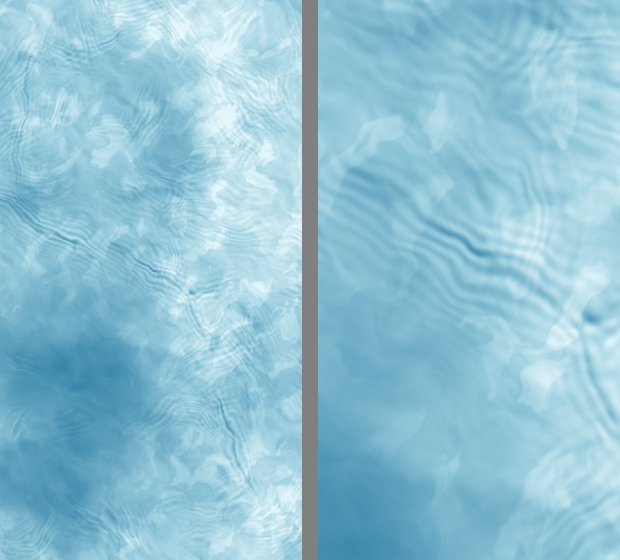
Left: the whole. Right: its middle third, enlarged.
Write a WebGL 2 fragment shader that draws this texture.

```glsl
#version 300 es
precision highp float;

uniform vec2 u_resolution;
out vec4 fragColor;

float hash(vec2 p) {
    return fract(sin(dot(p, vec2(127.1, 311.7))) * 43758.5453);
}

float noise(vec2 p) {
    vec2 i = floor(p), f = fract(p);
    f = f * f * f * (f * (f * 6.0 - 15.0) + 10.0);
    return mix(mix(hash(i), hash(i + vec2(1, 0)), f.x),
               mix(hash(i + vec2(0, 1)), hash(i + vec2(1, 1)), f.x), f.y);
}

float fbm(vec2 p) {
    float sum = 0.0, amp = 0.53;
    for (int i = 0; i < 4; i++) {
        sum += amp * noise(p);
        p = mat2(1.6, 1.2, -1.2, 1.6) * p + 3.7;
        amp *= 0.5;
    }
    return sum;
}

vec2 warp(vec2 p, float scale, float amount) {
    return p + amount * (vec2(fbm(p * scale), fbm(p * scale + 19.3)) - 0.5);
}

// Soft elliptical pool of light or shade
float pool(vec2 p, vec2 center, vec2 radius) {
    vec2 d = (p - center) / radius;
    return exp(-dot(d, d));
}

// Folded surface: fine parallel waves fading away from a segment
float crease(vec2 p, vec2 a, vec2 b, float width) {
    vec2 axis = b - a;
    float len = length(axis);
    axis /= len;
    vec2 d = p - a;
    float along = dot(d, axis);
    float across = dot(d, vec2(-axis.y, axis.x));
    float ends = smoothstep(-0.03, 0.04, along) * (1.0 - smoothstep(len - 0.04, len + 0.03, along));
    float waves = sin(across * 680.0 + 6.0 * noise(p * 30.0) - 1.5);
    float fold = exp(-pow(across / (0.16 * width), 2.0));
    float strength = 0.4 + 1.1 * noise(p * 26.0 + 4.0);
    return ends * strength * (0.7 * waves * exp(-abs(across) / width) - 0.9 * fold);
}

// Scattered packets of broken streaks, each with its own direction
float streaks(vec2 p, float count) {
    float sum = 0.0;
    for (float i = 0.0; i < count; i++) {
        vec2 center = vec2(hash(vec2(i, 1.3)) * 0.58, hash(vec2(i, 7.9)));
        float angle = mix(0.2, 2.8, hash(vec2(i, 4.1)));
        vec2 dir = vec2(cos(angle), sin(angle));
        vec2 d = p - center;
        float u = dot(d, dir), v = dot(d, vec2(-dir.y, dir.x));
        float size = mix(0.022, 0.055, hash(vec2(i, 2.7)));
        float envelope = exp(-(u * u + 0.6 * v * v) / (size * size));
        float bent = u + mix(-6.0, 6.0, hash(vec2(i, 5.5))) * v * v;
        float grain = noise(vec2(bent * 175.0, v * 38.0) + i * 7.3) - 0.5;
        float freq = mix(480.0, 760.0, hash(vec2(i, 9.2)));
        float wave = sin(freq * bent + 9.0 * noise(vec2(bent * 45.0, v * 30.0) + i));
        sum += envelope * (1.5 * grain + 0.45 * wave);
    }
    return sum;
}

float broadLight(vec2 p) {
    float tone = 0.63;
    tone -= 0.36 * pool(p, vec2(0.13, 0.35), vec2(0.18, 0.13));
    tone -= 0.29 * pool(p, vec2(0.05, 0.13), vec2(0.20, 0.13));
    tone -= 0.13 * pool(p, vec2(0.30, 0.74), vec2(0.09, 0.10));
    tone -= 0.17 * pool(p, vec2(0.04, 0.66), vec2(0.10, 0.06));
    tone += 0.22 * pool(p, vec2(0.41, 0.79), vec2(0.045, 0.15));
    tone += 0.18 * pool(p, vec2(0.34, 0.96), vec2(0.11, 0.06));
    tone += 0.17 * pool(p, vec2(0.53, 0.85), vec2(0.04, 0.08));
    tone += 0.15 * pool(p, vec2(0.31, 0.42), vec2(0.08, 0.06));
    tone += 0.12 * pool(p, vec2(0.46, 0.58), vec2(0.14, 0.10));
    return tone + 0.13 * pool(p, vec2(0.46, 0.07), vec2(0.09, 0.10));
}

float creases(vec2 p) {
    float sum = crease(p, vec2(-0.04, 0.66), vec2(0.18, 0.54), 0.018);
    sum += crease(p, vec2(0.20, 0.57), vec2(0.34, 0.47), 0.020);
    sum += crease(p, vec2(0.32, 0.47), vec2(0.42, 0.50), 0.014);
    sum += 0.5 * crease(p, vec2(0.32, 0.48), vec2(0.37, 0.36), 0.014);
    sum += 0.6 * crease(p, vec2(0.09, 0.88), vec2(0.23, 0.93), 0.010);
    sum += 0.7 * crease(p, vec2(0.04, 0.83), vec2(0.03, 0.68), 0.010);
    return sum + 0.7 * crease(p, vec2(0.38, 0.29), vec2(0.46, 0.11), 0.013);
}

vec3 waterColor(float tone) {
    vec3 deep = vec3(0.23, 0.53, 0.67);
    vec3 middle = vec3(0.60, 0.80, 0.865);
    vec3 pale = vec3(0.89, 0.965, 0.985);
    vec3 color = mix(deep, middle, clamp((tone - 0.23) / 0.37, 0.0, 1.0));
    return mix(color, pale, clamp((tone - 0.60) / 0.29, 0.0, 1.0));
}

void main() {
    vec2 p = gl_FragCoord.xy / u_resolution.y;
    vec2 flow = warp(p, 7.0, 0.12);

    // Broad light and drifting haze
    float tone = broadLight(flow) + 0.25 * (fbm(flow * 8.0 + 2.0) - 0.5);

    // Refracted wisps and crisp flecks, strongest in the lit areas
    vec2 slant = mat2(0.8, 0.6, -0.6, 0.8) * warp(p, 18.0, 0.06);
    float lit = smoothstep(0.32, 0.68, tone);
    float wisps = fbm(slant * vec2(26.0, 58.0)) - 0.5;
    float flecks = smoothstep(0.54, 0.66, fbm(slant.yx * vec2(22.0, 40.0) + 8.0));
    tone += mix(0.12, 0.24, lit) * wisps + 0.10 * lit * (flecks - 0.25);

    // Fine surface waves
    tone += mix(0.055, 0.095, lit) * streaks(warp(p, 14.0, 0.03), 54.0);
    tone += 0.19 * creases(warp(p, 11.0, 0.05));

    fragColor = vec4(waterColor(tone), 1.0);
}
```
